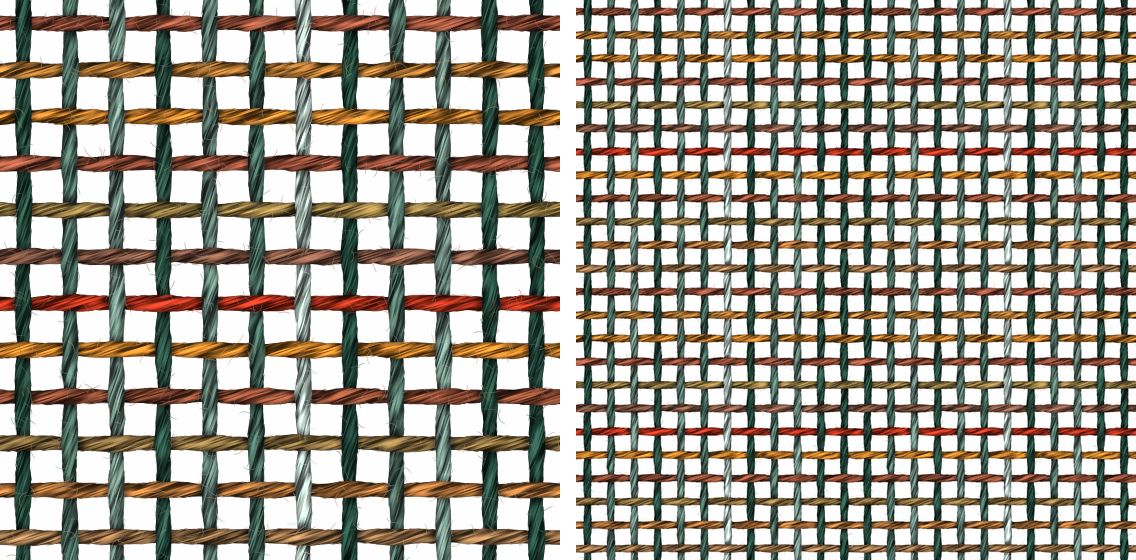
Left, the tile; right, the same tile 2 across and 2 down.
Reproduce this pattern procedurally as a three.js fragment shader.

```glsl
// Open plain weave of twelve green warp yarns and twelve brown weft yarns on white
varying vec2 vUv;

const float PI = 3.14159265;
const float COUNT = 12.0; // yarns each way

float hash(vec2 p) {
  vec3 q = fract(vec3(p.xyx) * 0.1031);
  q += dot(q, q.yzx + 33.33);
  return fract((q.x + q.y) * q.z);
}

// Value noise that wraps at the given period
float noise(vec2 p, vec2 period, float seed) {
  vec2 i = floor(p), f = fract(p);
  f = f * f * (3.0 - 2.0 * f);
  vec2 a = mod(i, period), b = mod(i + 1.0, period), s = vec2(seed * 151.0, seed * 37.0);
  return mix(mix(hash(a + s), hash(vec2(b.x, a.y) + s), f.x),
             mix(hash(vec2(a.x, b.y) + s), hash(b + s), f.x), f.y);
}

// Entry i of twelve values
float pick(vec4 a, vec4 b, vec4 c, float i) {
  vec4 k = vec4(0.0, 1.0, 2.0, 3.0);
  return dot(a, vec4(equal(k, vec4(i)))) + dot(b, vec4(equal(k + 4.0, vec4(i))))
       + dot(c, vec4(equal(k + 8.0, vec4(i))));
}

// Green yarns, left to right, from deep to pale
vec3 warpDye(float i) {
  float pale = pick(vec4(0.04, 0.28, 0.50, 0.06), vec4(0.42, 0.22, 0.95, 0.02),
                    vec4(0.32, 0.50, 0.05, 0.03), i);
  return mix(vec3(0.09, 0.23, 0.18), vec3(0.66, 0.73, 0.70), pale);
}

// Brown yarns, bottom to top
vec3 weftDye(float j) {
  if (j < 0.5) return vec3(0.55, 0.40, 0.25);
  if (j < 1.5) return vec3(0.63, 0.40, 0.19);
  if (j < 2.5) return vec3(0.47, 0.37, 0.20);
  if (j < 3.5) return vec3(0.49, 0.25, 0.16);
  if (j < 4.5) return vec3(0.70, 0.43, 0.12);
  if (j < 5.5) return vec3(0.61, 0.15, 0.07);
  if (j < 6.5) return vec3(0.45, 0.29, 0.22);
  if (j < 7.5) return vec3(0.53, 0.43, 0.22);
  if (j < 8.5) return vec3(0.52, 0.26, 0.18);
  if (j < 9.5) return vec3(0.70, 0.43, 0.13);
  if (j < 10.5) return vec3(0.60, 0.39, 0.15);
  return vec3(0.52, 0.26, 0.18);
}

// Twisted yarn: colour and coverage; lift is 1 on top of a crossing, -1 beneath
vec4 yarn(float along, float across, float lift, float seed, vec3 dye) {
  across += 0.05 * (noise(vec2(along * 2.0, 0.5), vec2(24.0, 9.0), seed) - 0.5);

  // Slanted fibres, strands and plies
  float fibre = noise(vec2(along * 3.0, across * 34.0 - along * 11.0), vec2(36.0, 132.0), seed);
  float strand = noise(vec2(along * 2.0, across * 13.0 - along * 4.0), vec2(24.0, 48.0), seed + 30.0);
  float ply = 0.5 + 0.5 * cos(2.0 * PI * (across * 3.0 - along + hash(vec2(seed, 7.0))));

  // Uneven, slightly frayed outline
  float bulge = noise(vec2(along * 4.0, 2.5), vec2(48.0, 9.0), seed + 60.0) - 0.5;
  float halfWidth = 0.16 + 0.018 * lift + 0.03 * bulge + 0.025 * (fibre - 0.5);
  float cover = 1.0 - smoothstep(halfWidth - 0.018, halfWidth + 0.014, abs(across));

  // Rounded shading, with shadow beside the yarn passing above
  float light = smoothstep(0.12, 0.88, fibre * 0.48 + strand * 0.34 + ply * 0.18);
  float rim = across / halfWidth;
  float tone = mix(0.32, 1.65, light) * (1.0 - 0.5 * rim * rim);
  tone *= mix(0.5, 1.0, smoothstep(-0.97, -0.45, lift));
  return vec4(dye * tone + 0.07 * light * light, cover);
}

// Loose curved hairs springing from the yarns
vec3 addHairs(vec3 color, vec2 p) {
  for (int y = -1; y <= 1; y++)
  for (int x = -1; x <= 1; x++) {
    vec2 cell = floor(p) + vec2(float(x), float(y));
    vec2 id = mod(cell, COUNT);
    for (int k = 0; k < 6; k++) {
      vec2 key = id + vec2(float(k) * 13.0, 0.0);
      bool onWeft = k < 3;
      vec2 root = vec2(hash(key + 20.0) - 0.5, 0.4 * (hash(key + 140.0) - 0.5));
      vec2 q = p - cell - 0.5 - (onWeft ? root : root.yx);
      float angle = 2.0 * PI * hash(key + 260.0);
      float reach = 0.06 + 0.16 * hash(key + 380.0);
      float bend = 7.0 * (hash(key + 500.0) - 0.5);
      q = mat2(cos(angle), -sin(angle), sin(angle), cos(angle)) * q;
      float d = abs(q.y - bend * q.x * q.x) / sqrt(1.0 + 4.0 * bend * bend * q.x * q.x);
      float hair = (1.0 - smoothstep(0.002, 0.02, d)) * (1.0 - smoothstep(reach * 0.6, reach, abs(q.x)));
      vec3 dye = onWeft ? weftDye(id.y) : warpDye(id.x);
      color = mix(color, dye * 0.8 + 0.25, 0.42 * hair);
    }
  }
  return color;
}

void main() {
  vec2 p = vUv * COUNT;
  vec2 id = mod(floor(p), COUNT);
  vec2 offset = fract(p) - 0.5;

  // Both yarns rise and dip in turn
  float warpLift = -cos(PI * id.x) * sin(PI * p.y);
  float weftLift = cos(PI * id.y) * sin(PI * p.x);
  vec4 warp = yarn(p.y, offset.x, warpLift, id.x, warpDye(id.x));
  vec4 weft = yarn(p.x, offset.y, weftLift, id.y + 12.0, weftDye(id.y));

  // Lower yarn first, then the upper one
  bool warpOnTop = mod(id.x + id.y, 2.0) > 0.5;
  vec4 below = warpOnTop ? weft : warp;
  vec4 above = warpOnTop ? warp : weft;
  vec3 color = mix(vec3(0.995), below.rgb, below.a);
  color = mix(color, above.rgb, above.a);
  gl_FragColor = vec4(clamp(addHairs(color, p), 0.0, 1.0), 1.0);
}
```
